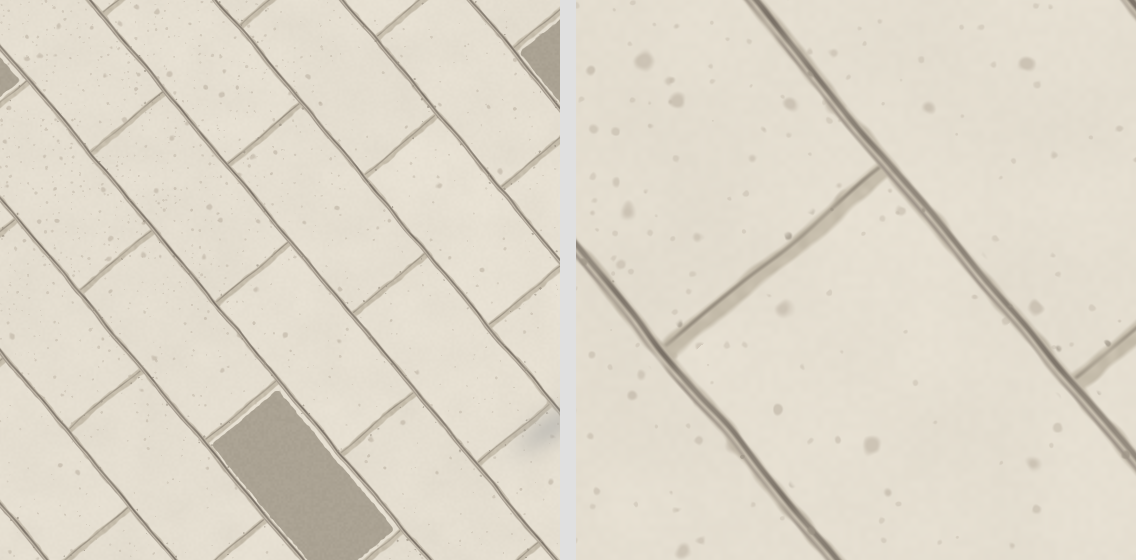
Left: the whole. Right: its middle third, enlarged.
This texture is drawn by a WebGL 2 fragment shader. Its source:

```glsl
#version 300 es
precision highp float;
// Diagonal running-bond paving of cream 2:1 blocks with a few taupe ones.
// The canvas is turned into block axes, split into staggered rows, and the
// joints, worn edges and pits are shaded from signed distances and noise.
uniform vec2 u_resolution;
out vec4 fragColor;

float hash(vec2 p) {
    vec3 q = fract(p.xyx * 0.1031);
    q += dot(q, q.yzx + 33.33);
    return fract((q.x + q.y) * q.z);
}

float noise(vec2 p) {
    vec2 i = floor(p), f = fract(p);
    f = f * f * (3.0 - 2.0 * f);
    return mix(mix(hash(i), hash(i + vec2(1, 0)), f.x),
               mix(hash(i + vec2(0, 1)), hash(i + vec2(1, 1)), f.x), f.y);
}

// Soft stripe around zero with the given half width
float stripe(float d, float halfWidth, float soft) {
    return 1.0 - smoothstep(halfWidth - soft, halfWidth + soft, abs(d));
}

float roundedBox(vec2 p, vec2 halfSize, float radius) {
    vec2 q = abs(p) - halfSize + radius;
    return length(max(q, 0.0)) + min(max(q.x, q.y), 0.0) - radius;
}

// Scattered irregular pits; density is the share of cells holding one
float pits(vec2 p, float scale, float density) {
    vec2 cell = floor(p * scale);
    vec2 center = 0.25 + 0.5 * vec2(hash(cell + 7.0), hash(cell + 19.0));
    float radius = mix(0.06, 0.2, hash(cell + 31.0));
    float d = length(fract(p * scale) - center) + 0.12 * (noise(p * scale * 5.0) - 0.5);
    return step(hash(cell), density) * (1.0 - smoothstep(radius * 0.4, radius + 0.05, d));
}

void main() {
    vec2 p = gl_FragCoord.xy / u_resolution;
    float soft = max(0.0011, 0.75 / u_resolution.y);

    // Block axes: x runs along the blocks, y across the rows
    vec2 rel = p - vec2(0.3854, 0.4564);
    vec2 st = vec2(dot(rel, vec2(0.641, -0.768)), dot(rel, vec2(0.768, 0.641)));
    st += 0.004 * (vec2(noise(p * 15.0), noise(p * 15.0 + 40.0)) - 0.5);

    // Staggered rows
    vec2 size = vec2(0.3486, 0.1743);
    float row = floor(st.y / size.y);
    float shifted = st.x / size.x - 0.4935 * row;
    vec2 id = vec2(floor(shifted), row);
    vec2 local = vec2(fract(shifted) * size.x, st.y - row * size.y);
    vec2 joint = local - size * step(0.5 * size, local);

    // Cream face with faint mottling
    vec3 color = vec3(0.898, 0.872, 0.818) + 0.012 * (hash(id + 50.0) - 0.5);
    color += 0.016 * (noise(p * 22.0) - 0.5) + 0.012 * (noise(p * 230.0) - 0.5);

    // Pits, denser on the worn blocks at the upper left
    float worn = 1.0 - smoothstep(0.25, 0.65, distance(p, vec2(0.1, 0.8)));
    for (int i = 0; i < 3; i++) {
        float n = float(i);
        float amount = pits(p + n * 0.37, 34.0 + 27.0 * n, 0.05 + 0.17 * worn);
        color = mix(color, vec3(0.75, 0.71, 0.65), amount * (0.65 - 0.12 * n));
    }

    // Taupe blocks inside a pale ragged rim
    if (mod(id.y + 1.0, 5.0) < 0.5 && mod(id.x - 1.0, 3.0) < 0.5) {
        float ragged = 0.0022 * (noise(st * 160.0) - 0.5);
        float box = roundedBox(local - 0.5 * size + vec2(0.0, 0.0025),
                               0.5 * size - vec2(0.011, 0.0095), 0.007) + ragged;
        vec3 taupe = vec3(0.667, 0.635, 0.575) + 0.025 * (noise(p * 260.0) - 0.5);
        color = mix(color, taupe, 1.0 - smoothstep(-soft, soft, box));
    }

    // Sandy joint beds with crumbling edges
    float crumble = 0.0026 * (noise(st * 85.0) - 0.5);
    float longBed = stripe(joint.y + crumble, 0.0046, 0.0016);
    float crossBed = stripe(joint.x + crumble, 0.0056, 0.0018);
    float grain = 0.05 * (noise(p * 190.0) - 0.5);
    color = mix(color, vec3(0.76, 0.725, 0.655) + grain, crossBed * 0.9);
    color = mix(color, vec3(0.76, 0.725, 0.66) + grain, longBed * 0.9);

    // Dark cracks: thin on the cross joints, paired on the long ones
    float drift = 0.0022 * (noise(st * 32.0 + 11.0) - 0.5);
    float streak = noise(st * vec2(45.0, 12.0));
    float crossCrack = stripe(joint.x + 0.0025 + drift, 0.0011, soft) * (1.0 - longBed);
    color = mix(color, vec3(0.58, 0.545, 0.49), crossCrack * (0.35 + 0.6 * noise(st * 40.0)));
    float sideCrack = stripe(joint.y + 0.0031 + drift, 0.0009, soft);
    color = mix(color, vec3(0.60, 0.56, 0.52), sideCrack * (0.3 + 0.6 * streak));
    float mainCrack = stripe(joint.y - 0.0012 + drift, 0.0016, soft);
    color = mix(color, vec3(0.47, 0.435, 0.395), mainCrack * (0.98 - 0.35 * streak));

    // Loose crumbs beside the joints
    float nearJoint = max(stripe(joint.y, 0.009, 0.003), stripe(joint.x, 0.009, 0.003));
    color = mix(color, vec3(0.62, 0.585, 0.53), 0.75 * nearJoint * pits(p + 0.6, 75.0, 0.16));

    // Soft grey stain near the right edge
    vec2 stain = (p - vec2(0.985, 0.237)) * mat2(0.82, 0.57, -0.57, 0.82) / vec2(0.07, 0.028);
    color = mix(color, vec3(0.66, 0.66, 0.65), 0.5 * exp(-dot(stain, stain)));

    fragColor = vec4(color, 1.0);
}
```
